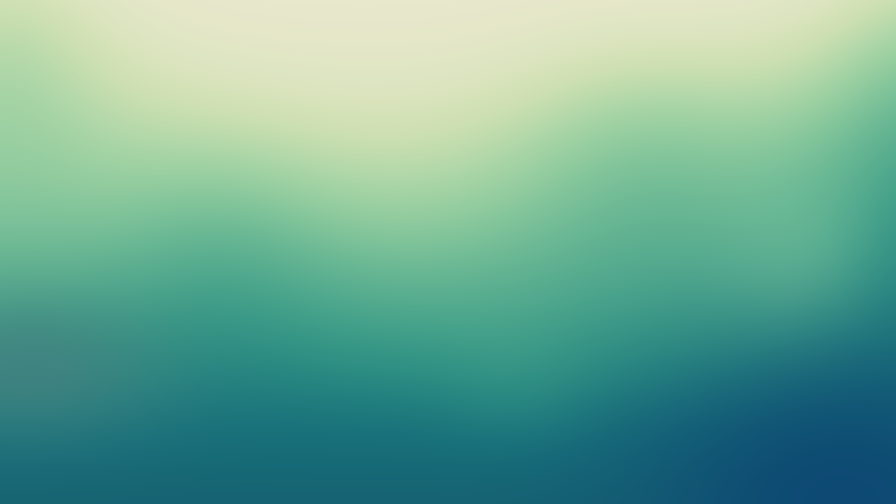
Write a Shadertoy shader that draws this background.

```glsl
#define LEFT_TOP_DIP 0.27
#define LEFT_MID_DIP 0.08
#define RIGHT_MID_DIP 0.17
#define RIGHT_EDGE_DIP 0.34
#define CENTRE_LIFT 0.04
#define HAZE_COLOR vec3(0.27, 0.50, 0.50)
#define MINT_COLOR vec3(0.47, 0.77, 0.61)
#define DEEP_BLUE vec3(0.05, 0.28, 0.45)
#define HAZE_AMOUNT 0.75
#define MINT_AMOUNT 0.45
#define BLUE_AMOUNT 0.95

const int STOPS = 8;

// Vertical palette, evenly spaced from deep teal up to cream
const vec3 palette[STOPS] = vec3[STOPS](
    vec3(0.085, 0.39, 0.45),
    vec3(0.10, 0.45, 0.48),
    vec3(0.20, 0.58, 0.52),
    vec3(0.38, 0.70, 0.57),
    vec3(0.60, 0.81, 0.63),
    vec3(0.80, 0.875, 0.70),
    vec3(0.88, 0.90, 0.77),
    vec3(0.91, 0.91, 0.80));

vec3 stopColor(int i) {
    return palette[clamp(i, 0, STOPS - 1)];
}

// Catmull-Rom blend, so no bands show at the stops
vec3 ramp(float height) {
    float s = clamp(height, 0.0, 1.0) * float(STOPS - 1);
    int i = min(int(s), STOPS - 2);
    float f = s - float(i);
    vec3 a = stopColor(i - 1), b = stopColor(i);
    vec3 c = stopColor(i + 1), d = stopColor(i + 2);
    return b + 0.5 * f * (c - a
        + f * (2.0 * a - 5.0 * b + 4.0 * c - d
        + f * (3.0 * (b - c) + d - a)));
}

// Soft elliptical spot, 1 at its centre
float spot(vec2 p, vec2 centre, vec2 radius) {
    vec2 q = (p - centre) / radius;
    return exp(-dot(q, q));
}

// Height in the palette, bent by broad dips and one lift
float bentHeight(vec2 p) {
    float h = p.y;
    h -= LEFT_TOP_DIP * spot(p, vec2(0.0, 1.0), vec2(0.16, 0.36));
    h -= LEFT_MID_DIP * spot(p, vec2(0.25, 0.55), vec2(0.13, 0.32));
    h -= RIGHT_MID_DIP * spot(p, vec2(0.72, 0.75), vec2(0.17, 0.30));
    h -= RIGHT_EDGE_DIP * spot(p, vec2(1.05, 0.85), vec2(0.17, 0.55));
    h += CENTRE_LIFT * spot(p, vec2(0.58, 0.20), vec2(0.09, 0.16));
    return h;
}

void mainImage(out vec4 fragColor, in vec2 fragCoord) {
    vec2 uv = fragCoord / iResolution.xy;
    vec3 color = ramp(bentHeight(uv));

    // Coloured glows
    float mint = spot(uv, vec2(0.89, 0.51), vec2(0.08, 0.16));
    float haze = spot(uv, vec2(0.03, 0.27), vec2(0.15, 0.14));
    float blue = spot(uv, vec2(0.94, 0.0), vec2(0.23, 0.30));
    color = mix(color, MINT_COLOR, MINT_AMOUNT * mint);
    color = mix(color, HAZE_COLOR, HAZE_AMOUNT * haze);
    color = mix(color, DEEP_BLUE, BLUE_AMOUNT * blue);

    fragColor = vec4(color, 1.0);
}
```
